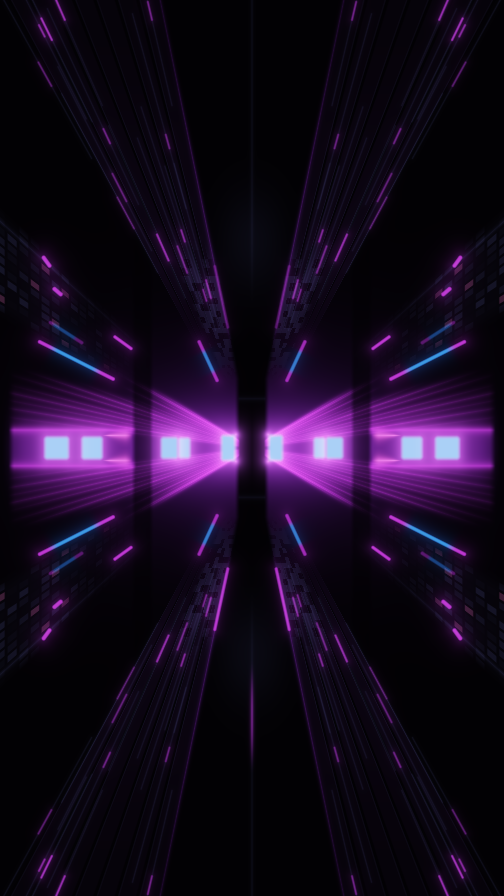
A WebGL 1 fragment shader for this background:

```glsl
precision highp float;
// Mirrored neon tunnel: glowing side lights, radial streaks and dark ribbed towers.
uniform vec2 u_resolution;

const vec3 BLACK = vec3(0.008, 0.004, 0.014);
const vec3 VIOLET = vec3(0.36, 0.09, 0.56);
const vec3 MAGENTA = vec3(1.1, 0.2, 1.35);
const vec3 LILAC = vec3(2.2, 0.8, 2.8);
const vec3 CORE = vec3(1.1, 1.7, 3.3);
const vec3 BLUE = vec3(0.2, 0.75, 1.7);
const vec3 STEEL = vec3(0.075, 0.08, 0.15);
const vec3 PLUM = vec3(0.036, 0.014, 0.055);
const float TOWER_IN = 0.205;   // x / y slope of the inner tower edge
const float TOWER_OUT = 0.54;
const float BAY_START = 0.224;  // outer light bay, in half heights
const float BAY_END = 0.537;
const float RIBS = 7.0;

float px;  // size of one pixel in half heights

float hash(vec2 p) {
  return fract(sin(dot(p, vec2(127.1, 311.7))) * 43758.5);
}

float band(float v, float lo, float hi, float soft) {
  return smoothstep(lo - soft, lo + soft, v) * (1.0 - smoothstep(hi - soft, hi + soft, v));
}

float boxDistance(vec2 p, vec2 halfSize) {
  return length(max(abs(p) - halfSize, 0.0));
}

// Returns distance to the segment and position along it
vec2 segment(vec2 p, vec2 a, vec2 b) {
  vec2 ab = b - a;
  float along = clamp(dot(p - a, ab) / dot(ab, ab), 0.0, 1.0);
  return vec2(length(p - a - ab * along), along);
}

float glowLine(float d, float width) {
  return 1.0 - smoothstep(width - px, width + px, d) + 0.22 * exp(-d / (width * 4.0));
}

// Tube with magenta ends and a blue middle
vec3 tube(vec2 p, vec2 a, vec2 b, float blueEnd) {
  vec2 s = segment(p, a, b);
  vec3 tint = mix(MAGENTA, BLUE, band(s.y, 0.22, blueEnd, 0.08));
  return tint * glowLine(s.x, 0.0035);
}

vec3 dash(vec2 p, vec2 a, vec2 b, float width) {
  return MAGENTA * glowLine(segment(p, a, b).x, width);
}

void addLight(inout vec3 col, vec2 p, float x, vec2 halfSize) {
  float d = boxDistance(p - vec2(x, 0.0), halfSize);
  col += LILAC * 0.65 * exp(-d / 0.016);
  col = mix(col, CORE, 1.0 - smoothstep(0.0, 0.012, d));
}

// Ribbed towers above and below, with scattered bright dashes
vec3 towers(vec2 q) {
  float t = q.x / max(q.y, 0.01);
  float soft = px / max(q.y, 0.05);
  float rib = fract((t - TOWER_IN) / (TOWER_OUT - TOWER_IN) * RIBS);
  float inside = band(t, TOWER_IN, TOWER_OUT, soft) * smoothstep(0.2, 0.4, q.y);
  float fade = mix(1.0, 0.45, smoothstep(0.4, 1.0, q.y));
  vec3 col = PLUM * inside * fade * band(rib, 0.12, 0.94, 0.05);
  col += STEEL * inside * fade * 0.6 * band(rib, 0.9, 0.97, 0.03);
  float window = step(0.45, hash(floor(vec2(t * 30.0, log(max(q.y, 0.01)) * 22.0))));
  col += STEEL * window * band(t, TOWER_IN, 0.4, 0.03) * band(q.y, 0.2, 0.42, 0.06) * 0.7;
  col += VIOLET * 0.7 * fade * smoothstep(0.2, 0.35, q.y) * exp(-abs(t - TOWER_IN) * q.y / 0.0025);
  for (int i = 0; i < 14; i++) {
    float k = float(i);
    float slope = mix(TOWER_IN, TOWER_OUT + 0.04, hash(vec2(k, 1.0)));
    float start = mix(0.25, 0.97, hash(vec2(k, 2.0)));
    vec2 ray = vec2(slope, 1.0);
    float len = 0.02 + 0.05 * hash(vec2(k, 3.0));
    col += dash(q, ray * start, ray * (start + len), 0.002) * mix(0.2, 0.7, hash(vec2(k, 4.0)));
    col += STEEL * 0.6 * glowLine(segment(q, ray * start * 0.8, ray * (start + 0.3)).x, 0.0012);
  }
  return col;
}

// Dark window rows on the slanted side walls
vec3 sideWalls(vec2 q) {
  float s = q.y / max(q.x, 0.01);
  vec2 cell = vec2(s * 26.0, log(max(q.x, 0.01)) * 20.0);
  float lit = hash(floor(cell));
  vec2 f = fract(cell);
  float pane = band(f.x, 0.15, 0.85, 0.08) * band(f.y, 0.12, 0.88, 0.08);
  float wall = band(s, 0.55, 0.93, 0.04) * smoothstep(0.22, 0.5, q.x);
  vec3 col = STEEL * wall * (0.15 + pane * lit * lit * 0.9);
  col += vec3(0.3, 0.06, 0.1) * wall * pane * step(0.95, lit) * 0.6;
  return col + STEEL * 0.7 * exp(-abs(s - 0.9) * q.x / 0.003) * smoothstep(0.2, 0.5, q.x);
}

// Magenta streaks fanning out from the vanishing point
vec3 streaks(vec2 q) {
  vec3 col = vec3(0.0);
  for (int i = 0; i < 15; i++) {
    float k = float(i);
    float slope = 0.12 + 0.034 * (k + 0.7 * hash(vec2(k, 7.0)));
    float reach = mix(0.6, 0.2, smoothstep(0.22, 0.5, slope)) + 0.1 * hash(vec2(k, 8.0));
    float d = abs(q.y - slope * q.x) / sqrt(1.0 + slope * slope);
    float power = mix(0.25, 0.9, hash(vec2(k, 9.0))) * (1.0 - smoothstep(reach * 0.35, reach, q.x));
    col += MAGENTA * power * exp(-d / (0.0016 + 0.008 * q.x));
  }
  return col * (1.0 - smoothstep(BAY_END - 0.01, BAY_END + 0.01, q.x));
}

void main() {
  vec2 p = (2.0 * gl_FragCoord.xy - u_resolution) / u_resolution.y;
  vec2 q = abs(p);
  px = 2.0 / u_resolution.y;

  // Haze and streaks, hidden by the dark central corridor
  float corridor = smoothstep(-0.006, 0.008, q.x - max(0.032, q.y * TOWER_IN));
  vec3 haze = VIOLET * 1.5 * exp(-length((q - vec2(0.07, 0.0)) * vec2(8.0, 11.0)));
  haze += VIOLET * 0.65 * exp(-pow(q.y / 0.075, 2.0)) * (1.0 - smoothstep(0.5, 0.56, q.x));
  float gap = 1.0 - 0.6 * band(q.x, BAY_START, 0.265, 0.006);
  vec3 col = BLACK + (haze + streaks(q)) * corridor * gap;

  // Outer bay with its rails and pink spikes
  float bay = band(q.x, BAY_START + 0.04, BAY_END, 0.008);
  col += MAGENTA * bay * 0.75 * exp(-abs(q.y - 0.04) / 0.007);
  col += VIOLET * bay * band(q.y, -0.1, 0.04, 0.01) * 0.5;
  float taper = 0.007 * (1.0 - smoothstep(0.27, 0.335, q.x));
  col += vec3(1.8, 0.5, 1.4) * band(q.x, 0.275, 0.325, 0.01) * exp(-abs(q.y - 0.028) / (taper + 0.001));

  // Light boxes
  addLight(col, q, 0.053, vec2(0.009, 0.022));
  addLight(col, q, 0.151, vec2(0.006, 0.016));
  addLight(col, q, 0.184, vec2(0.012, 0.017));
  addLight(col, q, 0.357, vec2(0.016, 0.018));
  addLight(col, q, 0.436, vec2(0.020, 0.018));
  col += LILAC * 0.7 * exp(-length(q - vec2(0.036, 0.03)) / 0.005);

  // Architecture and neon tubes
  col += towers(q) + sideWalls(q);
  col += tube(q, vec2(0.31, 0.154), vec2(0.474, 0.237), 0.82);
  col += tube(q, vec2(0.38, 0.235), vec2(0.45, 0.28), 0.9) * 0.3;
  col += tube(q, vec2(0.078, 0.151), vec2(0.118, 0.237), 0.75) * 0.7;
  col += dash(q, vec2(0.27, 0.222), vec2(0.306, 0.248), 0.003);
  col += dash(q, vec2(0.427, 0.343), vec2(0.441, 0.355), 0.004);
  col += dash(q, vec2(0.452, 0.407), vec2(0.465, 0.425), 0.004);
  float lower = step(p.y, 0.0);
  col += dash(q, vec2(0.054, 0.27), vec2(0.083, 0.405), 0.003) * mix(0.25, 0.8, lower);

  // Central corridor: dim blue pools, frame line and thin seam
  col += STEEL * 0.4 * exp(-dot((q - vec2(0.0, 0.46)) * vec2(14.0, 9.0), (q - vec2(0.0, 0.46)) * vec2(14.0, 9.0)));
  col += STEEL * 0.5 * band(q.x, -0.1, 0.03, px) * exp(-abs(q.y - 0.11) / 0.004);
  float seam = exp(-q.x / 0.0025) * smoothstep(0.3, 0.5, q.y);
  col += seam * (STEEL * 0.6 + MAGENTA * 0.6 * lower * band(q.y, 0.53, 0.67, 0.06));

  gl_FragColor = vec4(1.0 - exp(-col), 1.0);
}
```
